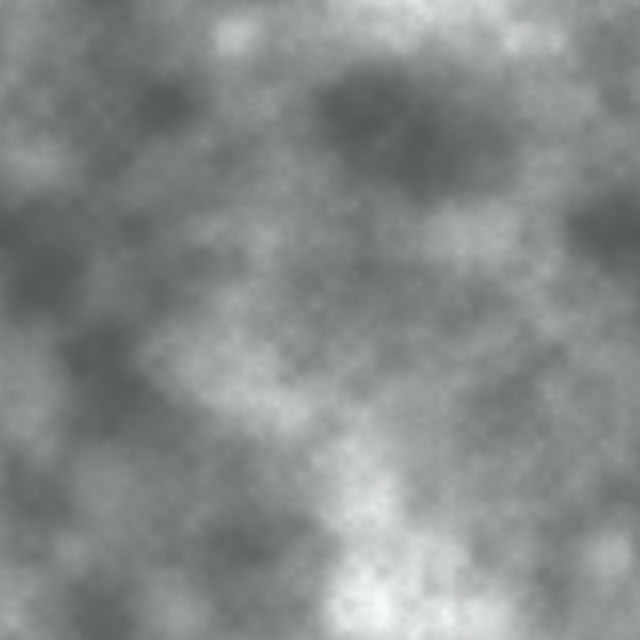
Write a WebGL 2 fragment shader that draws this texture.

```glsl
#version 300 es
precision highp float;
// Soft grey cloud texture that tiles on all sides.
// Wrapped value noise is summed over octaves, the coarsest lattice is
// standardised, and the sum is mapped to a slightly green grey.
#define BASE_CELLS 5
#define OCTAVES 6
#define GAIN 0.5
#define SEED 3.7
#define MID_GREY 0.515
#define CONTRAST 0.1
#define SKEW 0.013
#define DARK_TINT vec3(-0.014, 0.016, -0.002)
#define LIGHT_TINT vec3(-0.006, 0.004, 0.003)

uniform vec2 u_resolution;
out vec4 fragColor;

float hash(vec2 p) {
    return fract(sin(dot(p, vec2(127.1, 311.7))) * 43758.5453);
}

// Lattice value with a triangular spread, zero mean and unit deviation
float latticeValue(vec2 cell, float cells, float seed) {
    vec2 p = mod(cell, cells) + seed;
    return (hash(p) + hash(p + 57.3) - 1.0) * 2.45;
}

// Value noise that repeats after a whole number of cells
float tileNoise(vec2 p, float cells, float seed) {
    vec2 cell = floor(p);
    vec2 f = p - cell;
    vec2 w = f * f * f * (f * (f * 6.0 - 15.0) + 10.0);
    float a = latticeValue(cell, cells, seed);
    float b = latticeValue(cell + vec2(1.0, 0.0), cells, seed);
    float c = latticeValue(cell + vec2(0.0, 1.0), cells, seed);
    float d = latticeValue(cell + vec2(1.0, 1.0), cells, seed);
    return mix(mix(a, b, w.x), mix(c, d, w.x), w.y);
}

// Mean and deviation of the coarsest lattice, to keep the tonal balance
vec2 baseStatistics() {
    float sum = 0.0;
    float squares = 0.0;
    for (int y = 0; y < BASE_CELLS; y++) {
        for (int x = 0; x < BASE_CELLS; x++) {
            float value = latticeValue(vec2(x, y), float(BASE_CELLS), SEED);
            sum += value;
            squares += value * value;
        }
    }
    float count = float(BASE_CELLS * BASE_CELLS);
    float mean = sum / count;
    return vec2(mean, sqrt(max(squares / count - mean * mean, 0.01)));
}

// Octave sum scaled to about unit deviation
float clouds(vec2 uv) {
    vec2 stats = baseStatistics();
    float cells = float(BASE_CELLS);
    float sum = (tileNoise(uv * cells, cells, SEED) - stats.x) / stats.y;
    float amplitude = 1.0;
    for (int i = 1; i < OCTAVES; i++) {
        cells *= 2.0;
        amplitude *= GAIN;
        float octave = float(i);
        vec2 shift = vec2(0.37, 0.61) * octave;
        sum += amplitude * tileNoise(uv * cells + shift, cells, SEED + octave * 13.1);
    }
    return sum / 0.866;
}

void main() {
    vec2 uv = gl_FragCoord.xy / u_resolution;
    float z = clouds(uv);

    // Tone: long bright tail, compact shadows
    float grey = MID_GREY + CONTRAST * z + SKEW * z * z;

    // Tint: green in the shadows, nearly neutral in the lights
    vec3 tint = mix(DARK_TINT, LIGHT_TINT, smoothstep(0.25, 0.8, grey));
    fragColor = vec4(clamp(grey + tint, 0.0, 1.0), 1.0);
}
```
